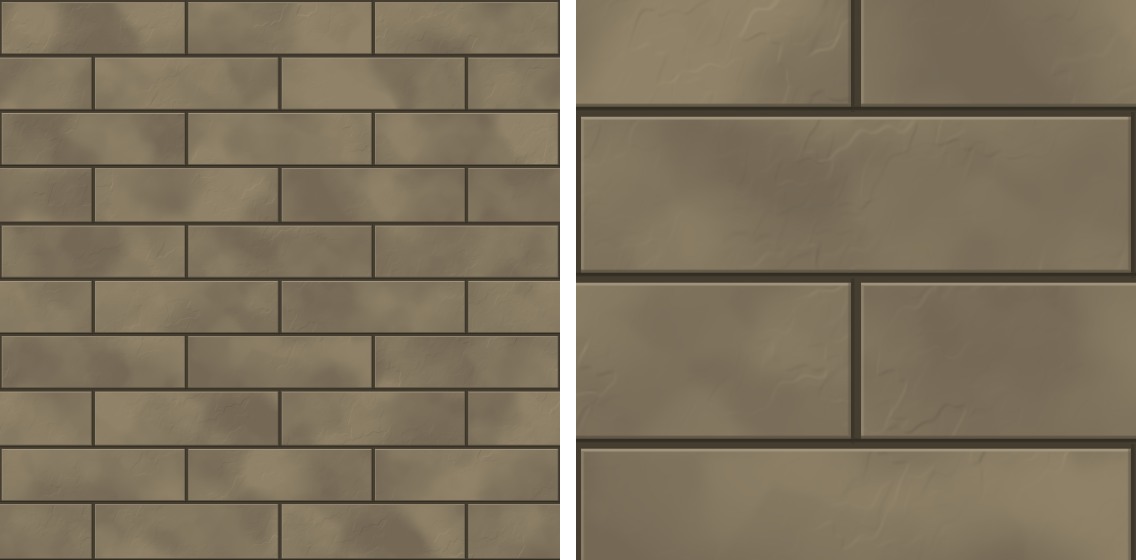
Left, the full canvas; right, a detail of the centre.
Give the GLSL for this texture, as a Shadertoy shader.

```glsl
// Wall of long, smooth stone bricks in running bond with thin dark joints.
// Soft cellular noise gives broad mottling and, when sharpened, embossed
// flake ledges; bevels and joints come from edge distances.

const float COLUMNS = 3.0;
const float ROWS = 10.0;
const float JOINT_HALF = 0.0030;      // half the joint width
const float BEVEL = 0.0024;           // width of the lit and shaded rims
const float CLOUD_SCALE = 9.0;
const float CLOUD_CONTRAST = 1.75;
const float CLOUD_SOFTNESS = 6.0;
const float WEAR_SCALE = 13.0;
const float FLAKE_SCALE = 24.0;
const float FLAKE_SHARPNESS = 30.0;
const float RELIEF_STRENGTH = 0.085;
const vec2 TO_LIGHT = vec2(-0.0012, -0.0016);   // right, down

const vec3 STONE_DARK = vec3(0.458, 0.412, 0.338);
const vec3 STONE_LIGHT = vec3(0.562, 0.510, 0.407);
const vec3 RIM_LIGHT = vec3(0.635, 0.585, 0.490);
const vec3 RIM_SHADE = vec3(0.360, 0.325, 0.260);
const vec3 MORTAR = vec3(0.270, 0.240, 0.190);
const vec3 MORTAR_SHADOW = vec3(0.195, 0.175, 0.137);

vec2 hash22(vec2 p) {
    vec3 q = fract(p.xyx * vec3(0.1031, 0.1030, 0.0973));
    q += dot(q, q.yzx + 33.33);
    return fract((q.xx + q.yz) * q.zy);
}

// Cellular noise blending random cell values, 0 to 1;
// low sharpness gives clouds, high sharpness gives plateaus
float softCells(vec2 p, float sharpness) {
    vec2 cell = floor(p);
    float total = 0.0, sum = 0.0;
    for (int y = -1; y <= 1; y++) {
        for (int x = -1; x <= 1; x++) {
            vec2 id = cell + vec2(x, y);
            vec2 away = id + hash22(id) - p;
            float weight = exp(-sharpness * dot(away, away));
            sum += weight * hash22(id + 71.0).x;
            total += weight;
        }
    }
    return sum / max(total, 1e-20);
}

// Three octaves of soft cells, roughly -0.5 to 0.5
float clouds(vec2 p) {
    float sum = 0.0, amp = 0.62;
    for (int i = 0; i < 3; i++) {
        sum += amp * (softCells(p, CLOUD_SOFTNESS) - 0.5);
        p = mat2(1.7, 1.2, -1.2, 1.7) * p + 7.3;
        amp *= 0.45;
    }
    return sum;
}

// Plateaus of two sizes, slanted, with ragged steps between them
float flakeHeight(vec2 p) {
    vec2 q = mat2(0.8, 0.9, -0.6, 1.2) * p * FLAKE_SCALE;
    q += 0.15 * sin(q.yx * 5.0) + 0.06 * sin(q.yx * 14.0 + q * 5.0);
    return softCells(q, FLAKE_SHARPNESS)
         + 0.4 * softCells(q * 2.3 + 3.0, 0.6 * FLAKE_SHARPNESS);
}

// Height of the joint above a course, measured down from the top,
// with a small unevenness in the laying
float jointLevel(float course) {
    float k = mod(course, ROWS);
    return course / ROWS + 0.001 - 0.0003 * k - 0.0009 * mod(k, 4.0);
}

// 1 close to an edge, fading to 0 over the bevel
float rim(float d) {
    return 1.0 - smoothstep(0.4 * BEVEL, BEVEL, d - JOINT_HALF);
}

// 1 inside the half joint next to an edge, 0 at the joint centre
float jointShade(float d, float aa) {
    return smoothstep(0.0, 0.6 * JOINT_HALF, d)
         * (1.0 - smoothstep(JOINT_HALF - aa, JOINT_HALF + aa, d));
}

void mainImage(out vec4 fragColor, in vec2 fragCoord) {
    vec2 uv = fragCoord / iResolution.xy;
    float aa = 0.6 / iResolution.y;

    // Course and brick layout
    float down = 1.0 - uv.y;
    float course = floor(down * ROWS);
    course += step(jointLevel(course + 1.0), down);
    float across = uv.x * COLUMNS + 0.5 * mod(course, 2.0);
    vec2 brick = vec2(mod(floor(across), COLUMNS), course);

    // Distances to the four joint centres
    float left = fract(across) / COLUMNS;
    float right = 1.0 / COLUMNS - left;
    float top = down - jointLevel(course);
    float bottom = jointLevel(course + 1.0) - down;

    // Stone face: broad mottling and patchy flake relief
    vec2 p = vec2(left, top) + 4.0 * hash22(brick + 5.0);
    float tone = 0.53 + CLOUD_CONTRAST * clouds(p * CLOUD_SCALE);
    vec3 color = mix(STONE_DARK, STONE_LIGHT, clamp(tone, 0.0, 1.0));
    float wear = smoothstep(0.35, 0.75, softCells(p * WEAR_SCALE + 9.0, CLOUD_SOFTNESS));
    float relief = flakeHeight(p) - flakeHeight(p + TO_LIGHT);
    color *= 1.0 + RELIEF_STRENGTH * (0.2 + wear) * clamp(relief, -1.0, 1.0);

    // Bevels lit from the upper left
    color = mix(color, RIM_LIGHT, max(0.95 * rim(top), 0.45 * rim(left)));
    color = mix(color, RIM_SHADE, max(0.85 * rim(bottom), 0.5 * rim(right)));

    // Joints, shadowed below and beside the bricks
    float shade = max(jointShade(bottom, aa), 0.5 * jointShade(right, aa));
    vec3 joint = mix(MORTAR, MORTAR_SHADOW, shade);
    float edge = min(min(left, right), min(top, bottom));
    color = mix(joint, color, smoothstep(JOINT_HALF - aa, JOINT_HALF + aa, edge));

    fragColor = vec4(color, 1.0);
}
```
